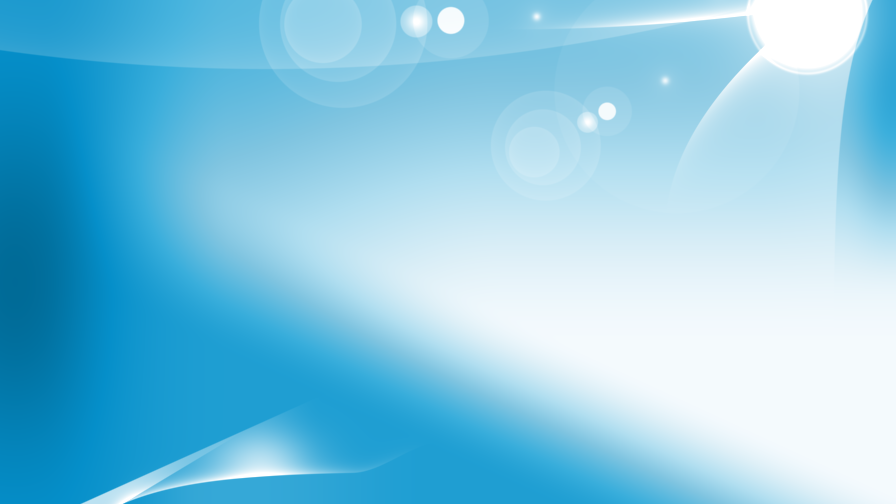
Write a WebGL 2 fragment shader that draws this background.

```glsl
#version 300 es
precision highp float;
// Abstract blue sky background: a scalar tone field is coloured by a blue ramp,
// then white veils, curved light streaks, lens flare discs and a sun are laid over it.
// Lengths are in canvas heights, with the origin at the lower left.
uniform vec2 u_resolution;
out vec4 outColor;

float edgeWidth;

// Antialiased step: 1 where d is positive
float inside(float d) {
  return smoothstep(-edgeWidth, edgeWidth, d);
}

float disc(vec2 p, vec2 center, float radius) {
  return inside(radius - length(p - center));
}

float glow(vec2 p, vec2 center, vec2 radii) {
  vec2 q = (p - center) / radii;
  return exp(-dot(q, q));
}

// Deep blue to white
vec3 blueRamp(float tone) {
  vec3 c = mix(vec3(0.0, 0.41, 0.58), vec3(0.02, 0.56, 0.79), clamp(tone / 0.2, 0.0, 1.0));
  c = mix(c, vec3(0.22, 0.68, 0.86), clamp((tone - 0.2) / 0.2, 0.0, 1.0));
  c = mix(c, vec3(0.50, 0.77, 0.88), clamp((tone - 0.4) / 0.2, 0.0, 1.0));
  c = mix(c, vec3(0.69, 0.87, 0.94), clamp((tone - 0.6) / 0.15, 0.0, 1.0));
  c = mix(c, vec3(0.87, 0.94, 0.97), clamp((tone - 0.75) / 0.15, 0.0, 1.0));
  return mix(c, vec3(0.98, 0.99, 1.0), clamp((tone - 0.9) / 0.1, 0.0, 1.0));
}

// Nested rings with two small discs along a tilted axis
float flare(vec2 p, vec2 center, float size, float angle) {
  float c = cos(angle), s = sin(angle);
  vec2 q = mat2(c, -s, s, c) * (p - center) / size;
  float light = 0.0;
  for (int i = 0; i < 3; i++) {
    float k = float(i);
    float radius = 1.0 - 0.35 * k + 0.04 * k * k;
    float d = (radius - length(q + vec2(0.06 * k * k, 0.0))) * size;
    light += inside(d) * (0.09 + 0.05 * exp(-max(d, 0.0) / 0.012));
  }
  light += 0.1 * inside((0.45 - length(q - vec2(1.28, 0.0))) * size);
  float nearDot = length(q - vec2(0.87, 0.0));
  light += inside((0.19 - nearDot) * size) * (0.25 + 0.5 * exp(-nearDot * nearDot / 0.012));
  light += 0.75 * inside((0.16 - length(q - vec2(1.28, 0.0))) * size);
  return min(light, 0.95);
}

void main() {
  vec2 p = gl_FragCoord.xy / u_resolution.y;
  float depth = 1.0 - p.y;
  edgeWidth = 1.0 / u_resolution.y;

  // Broad tone: pale center, blue lower wedge and deep left side
  float tone = mix(0.54, 0.98, smoothstep(0.0, 0.7, depth));
  tone *= mix(0.8, 1.0, smoothstep(0.3, 1.0, p.x));
  float wedge = p.y - 0.45 + 0.46 * (p.x - 0.417);
  tone = mix(0.3, tone, smoothstep(-0.14, 0.2, wedge));
  float leftTone = 0.23 - 0.22 * glow(p, vec2(0.03, 0.44), vec2(0.19, 0.34));
  tone = mix(leftTone, tone, smoothstep(0.08, 0.46, p.x));

  // Blue corner to the right of the beam
  float beamRight = 1.652 + 0.079 * exp(-depth / 0.17);
  float corner = inside(p.x - beamRight) * (1.0 - smoothstep(0.1, 0.6, depth));
  tone = mix(tone, 0.28, corner * (0.35 + 0.6 * smoothstep(1.66, 1.77, p.x)));
  vec3 color = blueRamp(tone);

  // Curved band along the top
  float bandEdge = p.y - 0.863 - 0.134 * (p.x - 0.53) * (p.x - 0.53);
  float white = inside(bandEdge) * (0.06 + 0.13 * exp(-max(bandEdge, 0.0) / 0.06));
  white *= 1.0 - smoothstep(1.3, 1.55, p.x);

  // Bright streak reaching the sun
  float along = p.x - 1.02;
  float streak = p.y - 0.942 - 0.13 * along * abs(along);
  float streakFade = smoothstep(0.98, 1.4, p.x) * (1.0 - smoothstep(1.5, 1.6, p.x));
  white += streakFade * inside(streak) * 0.8 * exp(-max(streak, 0.0) / 0.013);
  white += streakFade * 0.25 * exp(-abs(streak) / 0.035);

  // Beam falling from the sun
  float beamLeft = 1.32 + 1.45 * pow(max(0.46 - depth, 0.0), 2.0);
  float across = p.x - beamLeft;
  float beamFade = 1.0 - smoothstep(0.08, 0.44, depth);
  float beam = inside(across) * (0.22 + 0.6 * exp(-max(across, 0.0) / 0.035));
  white += beam * beamFade * inside(beamRight - p.x);
  white += 0.1 * inside(beamRight - p.x) * smoothstep(1.5, 1.68, p.x) * (1.0 - smoothstep(0.2, 0.75, depth));
  white += 0.05 * disc(p, vec2(1.343, 0.82), 0.243);

  // Lens flares and sparkles
  white += flare(p, vec2(0.681, 0.953), 0.167, 0.03);
  white += flare(p, vec2(1.083, 0.711), 0.109, 0.51);
  for (int i = 0; i < 3; i++) {
    float k = float(i);
    vec2 center = vec2(1.065 + 0.33 * k - 0.075 * k * k, 0.967 - 0.28 * k + 0.153 * k * k);
    float d = length(p - center);
    white += 0.6 * exp(-d * d / 0.00006) + 0.2 * exp(-d / 0.018);
  }

  // Crossing ribbons at the lower left
  float upper = 0.45 * (p.x - 0.16) - p.y;
  float lower = p.y - 0.065 * (1.0 - exp(-(p.x - 0.243) / 0.15)) - 0.06 * smoothstep(0.7, 0.88, p.x);
  float leaf = inside(upper) * inside(lower);
  white += leaf * (0.12 * (1.0 - smoothstep(0.5, 0.64, p.x)) + 0.55 * glow(p, vec2(0.52, 0.08), vec2(0.1, 0.065)));
  float sliver = inside(upper) * inside(p.y - 0.6 * (p.x - 0.243));
  white += 0.6 * sliver * (1.0 - smoothstep(0.2, 0.5, p.x));
  float ribbonFade = smoothstep(0.2, 0.27, p.x) * (1.0 - smoothstep(0.45, 0.87, p.x));
  white += ribbonFade * inside(lower) * 0.75 * exp(-max(lower, 0.0) / 0.012);
  white += 0.1 * inside(-lower) * (1.0 - smoothstep(0.5, 0.86, p.x)) * smoothstep(0.24, 0.4, p.x);

  // Sun with halo and thin ring
  float sunDistance = length(p - vec2(1.602, 0.972));
  white += 1.0 - smoothstep(0.085, 0.125, sunDistance);
  white += 0.45 * exp(-sunDistance * sunDistance / 0.025);
  white += 0.3 * exp(-pow((sunDistance - 0.118) / 0.003, 2.0));
  outColor = vec4(mix(color, vec3(1.0), clamp(white, 0.0, 1.0)), 1.0);
}
```
